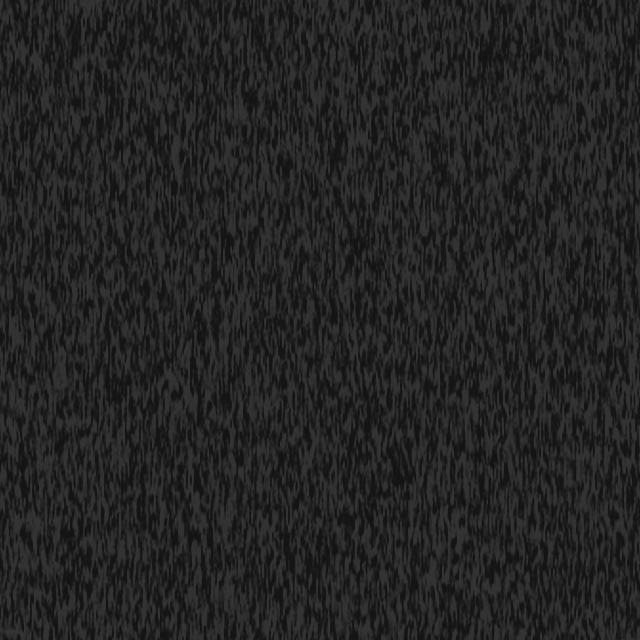
Give the GLSL for this texture, as a WebGL 1 fragment shader.

```glsl
precision highp float;

uniform vec2 u_resolution;

#define DARK vec3(0.080)
#define LIGHT vec3(0.201)
#define STREAK_CELLS vec2(335.0, 70.0)
#define ROUGH_CELLS vec2(370.0, 190.0)
#define CLUMP_CELLS vec2(85.0, 24.0)
#define STREAK_WEIGHT 0.70
#define ROUGH_WEIGHT 0.24
#define CLUMP_WEIGHT 0.06
#define WOBBLE 0.0012
#define THRESHOLD 0.5
#define SOFTNESS 0.25

float hash(vec2 p) {
    vec3 q = fract(vec3(p.xyx) * 0.1031);
    q += dot(q, q.yzx + 33.33);
    return fract((q.x + q.y) * q.z);
}

// Smooth random values along one column, with its own vertical phase
float columnNoise(float column, float y) {
    y += 64.0 * hash(vec2(column, 7.0));
    float row = floor(y);
    float t = smoothstep(0.0, 1.0, y - row);
    return mix(hash(vec2(column, row)), hash(vec2(column, row + 1.0)), t);
}

// Staggered value noise: neighbouring columns share no row boundaries
float fiberNoise(vec2 p) {
    float column = floor(p.x);
    float t = smoothstep(0.0, 1.0, p.x - column);
    return mix(columnNoise(column, p.y), columnNoise(column + 1.0, p.y), t);
}

void main() {
    vec2 uv = gl_FragCoord.xy / u_resolution;

    // Slight sideways drift keeps the fibers from being ruler straight
    vec2 p = uv;
    p.x += WOBBLE * (2.0 * fiberNoise(uv * vec2(60.0, 40.0) + 500.0) - 1.0);

    // Long streaks, ragged edges and faint clumps
    float fiber = STREAK_WEIGHT * fiberNoise(p * STREAK_CELLS + 11.0)
                + ROUGH_WEIGHT * fiberNoise(p * ROUGH_CELLS + 131.0)
                + CLUMP_WEIGHT * fiberNoise(p * CLUMP_CELLS + 277.0);

    float tone = smoothstep(THRESHOLD - SOFTNESS, THRESHOLD + SOFTNESS, fiber);
    gl_FragColor = vec4(mix(DARK, LIGHT, tone), 1.0);
}
```
